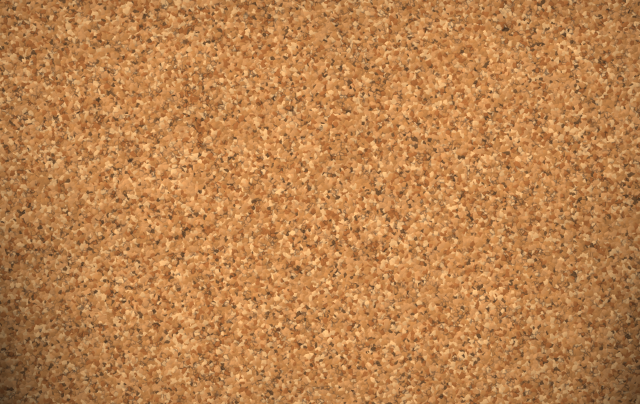
A Shadertoy shader for this texture:

```glsl
// Pressed cork board: fine, tightly packed tan granules with small dark specks and a soft vignette.

// Grain layout, in cells per canvas height
const float GRAIN_DENSITY = 138.0;
const float SIZE_VARIATION = 0.50;
const float STRETCH = 0.45;
const float ROUGHNESS = 0.8;
const float CREVICE_WIDTH = 0.35;
const float CREVICE_DEPTH = 0.42;
const float RELIEF = 0.10;

// Grain colours
const vec3 MID_TAN = vec3(0.755, 0.51, 0.285);
const vec3 LIGHT_TAN = vec3(0.82, 0.575, 0.35);
const vec3 PALE_CREAM = vec3(0.90, 0.69, 0.455);
const vec3 RUSSET = vec3(0.67, 0.41, 0.215);
const vec3 DARK_BARK = vec3(0.46, 0.32, 0.195);
const vec3 SHADOW_TINT = vec3(1.0, 0.98, 0.85);

// Cumulative shares of the grains, from dark to pale
const float DARK_SHARE = 0.06;
const float RUSSET_SHARE = 0.19;
const float MID_SHARE = 0.51;
const float LIGHT_SHARE = 0.84;

// Lighting
const float EXPOSURE = 1.055;
const float MOTTLE = 0.08;
const float SIDE_FALLOFF = 0.14;
const float END_FALLOFF = 0.10;
const float CORNER_FALLOFF = 0.42;
const vec2 LIGHT_DIRECTION = vec2(-0.6, 0.8);

float hash(vec2 p) {
    vec3 q = fract(vec3(p.xyx) * 0.1031);
    q += dot(q, q.yzx + 33.33);
    return fract((q.x + q.y) * q.z);
}

vec2 hash2(vec2 p) {
    return vec2(hash(p + 17.3), hash(p + 71.9));
}

float valueNoise(vec2 p) {
    vec2 cell = floor(p);
    vec2 f = fract(p);
    f = f * f * (3.0 - 2.0 * f);
    float low = mix(hash(cell), hash(cell + vec2(1, 0)), f.x);
    float high = mix(hash(cell + vec2(0, 1)), hash(cell + vec2(1, 1)), f.x);
    return mix(low, high, f.y);
}

vec3 grainColor(float kind) {
    if (kind < DARK_SHARE) return DARK_BARK;
    if (kind < RUSSET_SHARE) return RUSSET;
    if (kind < MID_SHARE) return MID_TAN;
    if (kind < LIGHT_SHARE) return LIGHT_TAN;
    return PALE_CREAM;
}

// Weighted, stretched Voronoi cells form the granules
vec3 cork(vec2 p) {
    vec2 q = p * GRAIN_DENSITY;
    q += ROUGHNESS * vec2(valueNoise(q * 1.3), valueNoise(q * 1.3 + 40.0));
    vec2 base = floor(q);
    vec2 nearestCell = base;
    vec2 nearestOffset = vec2(0.0);
    float nearest = 9.0;
    float second = 9.0;
    for (int y = -1; y <= 1; y++) {
        for (int x = -1; x <= 1; x++) {
            vec2 cell = base + vec2(x, y);
            vec2 offset = q - cell - hash2(cell);
            float angle = 6.2832 * hash(cell + 5.7);
            vec2 axis = vec2(cos(angle), sin(angle));
            float along = dot(offset, axis);
            float dist = sqrt(dot(offset, offset) - STRETCH * along * along);
            float size = hash(cell + 29.1);
            if (hash(cell) < DARK_SHARE) size *= 0.4;
            dist -= SIZE_VARIATION * size * size;
            if (dist < nearest) {
                second = nearest;
                nearest = dist;
                nearestCell = cell;
                nearestOffset = offset;
            } else {
                second = min(second, dist);
            }
        }
    }

    vec3 color = grainColor(hash(nearestCell));
    color *= 0.95 + 0.10 * hash(nearestCell + 91.0);
    color *= 1.0 + RELIEF * clamp(dot(nearestOffset, LIGHT_DIRECTION), -0.8, 0.8);

    // Uneven shadow between neighbouring granules
    float crevice = 1.0 - smoothstep(0.0, CREVICE_WIDTH, second - nearest);
    float depth = CREVICE_DEPTH * smoothstep(0.4, 0.95, valueNoise(q * 0.7 + 13.0));
    return color * (1.0 - crevice * depth * SHADOW_TINT);
}

// Darkens the borders, most of all the lower corners
float vignette(vec2 uv) {
    vec2 c = 2.0 * uv - 1.0;
    vec2 edge = c * c * c * c;
    float lower = smoothstep(0.4, -1.1, c.y);
    float corner = edge.x * lower * mix(1.0, 0.75, uv.x);
    return EXPOSURE - SIDE_FALLOFF * edge.x - END_FALLOFF * edge.y - CORNER_FALLOFF * corner;
}

void mainImage(out vec4 fragColor, in vec2 fragCoord) {
    // Nine samples smooth the granule outlines
    vec3 color = vec3(0.0);
    for (int i = 0; i < 9; i++) {
        vec2 shift = (vec2(i % 3, i / 3) - 1.0) * 0.42;
        color += cork((fragCoord + shift) / iResolution.y) / 9.0;
    }
    vec2 p = fragCoord / iResolution.y;
    float mottle = 0.5 * (valueNoise(p * 7.0) + valueNoise(p * 22.0 + 9.0)) - 0.5;
    color *= (1.0 + MOTTLE * mottle) * vignette(fragCoord / iResolution.xy);
    fragColor = vec4(clamp(color, 0.0, 1.0), 1.0);
}
```
